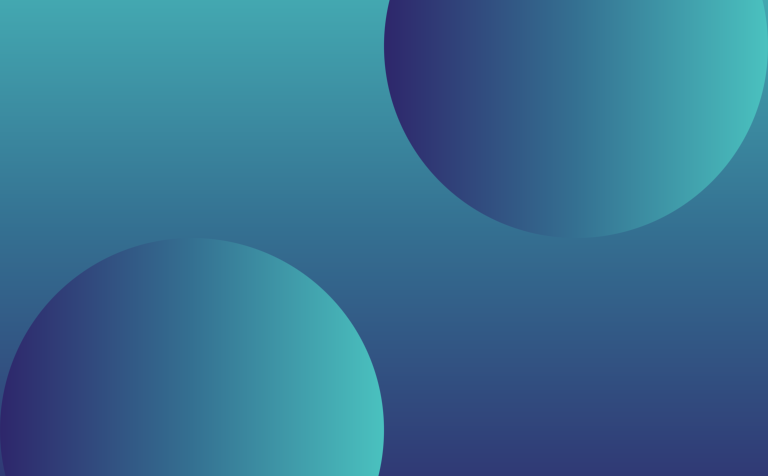
Reproduce this background procedurally as a Shadertoy shader.

```glsl
#define DARK vec3(0.180, 0.150, 0.420)
#define MIDDLE vec3(0.205, 0.440, 0.570)
#define LIGHT vec3(0.290, 0.760, 0.750)
#define DISC_RADIUS 0.25
#define DISC_OFFSET vec2(0.25, 0.25)
#define BACKDROP_LOW 0.13
#define BACKDROP_HIGH 0.84

// Three-stop ramp from indigo through blue to turquoise
vec3 ramp(float t) {
    t = clamp(t, 0.0, 1.0) * 2.0;
    return t < 1.0 ? mix(DARK, MIDDLE, t) : mix(MIDDLE, LIGHT, t - 1.0);
}

void mainImage(out vec4 fragColor, in vec2 fragCoord) {
    // Centred coordinates, one unit per canvas width
    vec2 p = (fragCoord - 0.5 * iResolution.xy) / iResolution.x;
    float pixel = 1.0 / iResolution.x;

    // Vertical backdrop
    float height = fragCoord.y / iResolution.y;
    vec3 color = ramp(mix(BACKDROP_LOW, BACKDROP_HIGH, height));

    // Two opposite discs, each shaded from left to right
    for (int i = 0; i < 2; i++) {
        vec2 local = p - DISC_OFFSET * (i == 0 ? 1.0 : -1.0);
        float edge = length(local) - DISC_RADIUS;
        float coverage = 1.0 - smoothstep(-0.75 * pixel, 0.75 * pixel, edge);
        color = mix(color, ramp(0.5 + 0.5 * local.x / DISC_RADIUS), coverage);
    }

    fragColor = vec4(color, 1.0);
}
```
